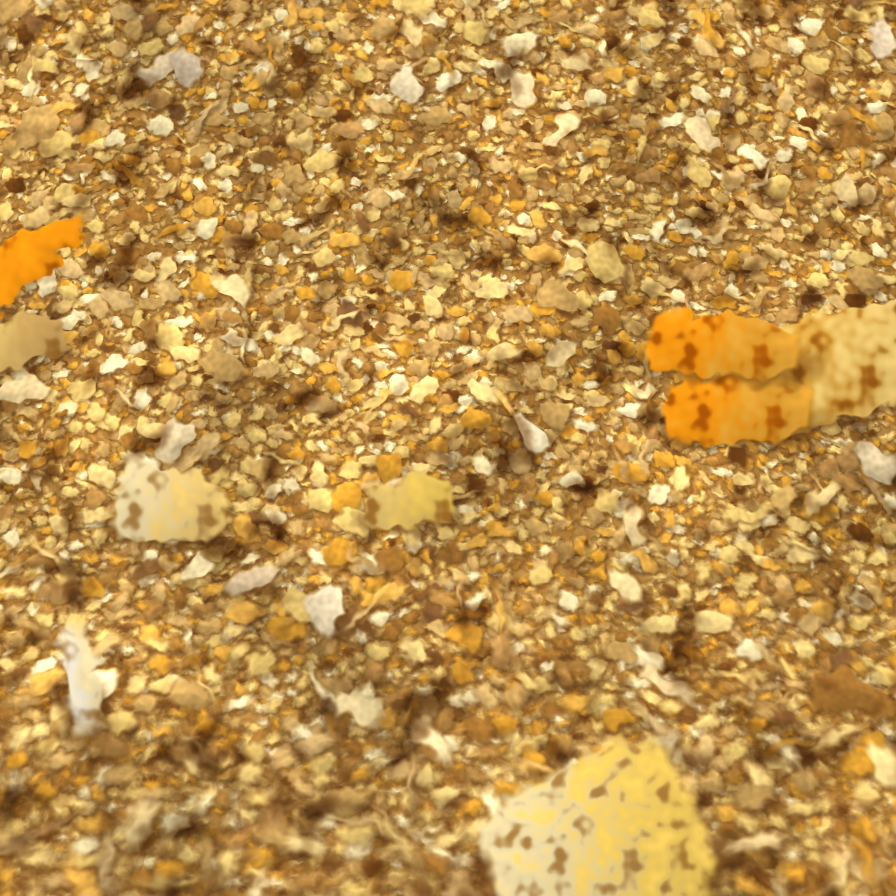
Write a three.js fragment shader that draws this texture.

```glsl
varying vec2 vUv;

const float TAU = 6.28319;
const vec3 UMBER = vec3(0.41, 0.24, 0.09);
const vec3 OCHRE = vec3(0.64, 0.44, 0.19);
const vec3 TAN = vec3(0.76, 0.60, 0.34);
const vec3 AMBER = vec3(0.84, 0.60, 0.20);
const vec3 STRAW = vec3(0.88, 0.74, 0.42);
const vec3 CREAM = vec3(0.92, 0.84, 0.63);
const vec3 CHALK = vec3(0.95, 0.91, 0.82);
const vec3 ORANGE = vec3(0.96, 0.59, 0.08);
const vec3 LEMON = vec3(0.91, 0.76, 0.35);

float hash(vec2 p) {
  vec3 q = fract(p.xyx * vec3(0.1031, 0.1030, 0.0973));
  q += dot(q, q.yzx + 33.33);
  return fract((q.x + q.y) * q.z);
}

vec2 hash2(vec2 p) {
  return vec2(hash(p), hash(p + 71.7));
}

float corner(vec2 cell, vec2 offset) {
  float a = TAU * hash(cell);
  return dot(vec2(cos(a), sin(a)), offset);
}

float gradientNoise(vec2 p) {
  vec2 i = floor(p), f = fract(p);
  vec2 u = f * f * (3.0 - 2.0 * f), e = vec2(1.0, 0.0);
  float low = mix(corner(i, f), corner(i + e, f - e), u.x);
  float high = mix(corner(i + e.yx, f - e.yx), corner(i + 1.0, f - 1.0), u.x);
  return mix(low, high, u.y);
}

vec2 noise2(vec2 p) {
  return vec2(gradientNoise(p), gradientNoise(p + 43.3));
}

vec2 rotate(vec2 p, float a) {
  float c = cos(a), s = sin(a);
  return vec2(c * p.x + s * p.y, c * p.y - s * p.x);
}

// Box with cut corners, as a signed distance
float crumb(vec2 p, vec2 halfSize) {
  vec2 e = abs(p / halfSize);
  float edge = max(max(e.x, e.y), 0.68 * (e.x + e.y));
  return (edge - 1.0) * min(halfSize.x, halfSize.y);
}

vec3 grainColor(float pick) {
  vec3 c = mix(UMBER, OCHRE, step(0.05, pick));
  c = mix(c, TAN, step(0.19, pick));
  c = mix(c, AMBER, step(0.45, pick));
  c = mix(c, STRAW, step(0.61, pick));
  return mix(c, CREAM, step(0.88, pick));
}

// Scattered grains; nearer rows cover farther ones
vec3 grainLayer(vec3 col, vec2 p, float scale, float density, float slim, float pale, float soft) {
  vec2 g = p * scale + scale * 1.7;
  g += 0.28 * noise2(g * 1.9) + 0.10 * noise2(g * 4.3);
  vec2 cell = floor(g);
  float blur = clamp(soft * scale, 0.02, 0.4);
  for (int j = 1; j >= -1; j--) {
    for (int i = -1; i <= 1; i++) {
      vec2 id = cell + vec2(float(i), float(j));
      if (hash(id + 5.3) > density) continue;
      vec2 d = g - id - hash2(id + 11.1);
      vec2 traits = hash2(id + 29.9);
      float turn = TAU * hash(id + 53.7);
      float size = mix(0.30, 0.62, traits.x);
      vec2 halfSize = size * vec2(1.0, mix(0.9, 0.4, traits.y) * slim);
      vec2 local = rotate(d * vec2(0.9, 1.15), turn);
      local.x += 0.5 * (traits.x - 0.5) * local.y;
      float dist = crumb(local, halfSize);
      vec2 shift = rotate(vec2(-0.07, 0.12), turn);
      float shade = 1.0 - smoothstep(-0.08, 0.10 + blur, crumb(local + shift, halfSize));
      col = mix(col, UMBER * 0.85, 0.42 * shade);
      vec3 body = grainColor(hash(id + 87.1));
      body = mix(body, mix(STRAW, CHALK, traits.x), pale * step(0.3, traits.y));
      float facet = smoothstep(-0.10, 0.10, local.y + 0.4 * local.x) - 0.5;
      float light = 1.0 + 0.14 * traits.y + 0.26 * d.y + 0.08 * facet;
      col = mix(col, body * light, 1.0 - smoothstep(-blur, blur, dist));
    }
  }
  return col;
}

// One large rough fragment, fading from its left to its right colour
vec3 chunk(vec3 col, vec2 p, vec2 halfSize, float angle, float taper, vec3 left, vec3 right, float soft) {
  vec2 d = rotate(p, angle) + 0.014 * noise2(p * 34.0 + left.yx * 90.0) + 0.008 * noise2(p * 80.0);
  vec2 e = d / halfSize;
  e.y /= max(0.1, 1.0 - taper * e.x);
  float dist = (pow(dot(e * e, e * e), 0.25) - 1.0) * min(halfSize.x, halfSize.y);
  float below = smoothstep(0.01, -0.03, p.y);
  col = mix(col, UMBER * 0.8, 0.5 * below * (1.0 - smoothstep(0.0, 0.016, dist)));
  float mottle = gradientNoise(p * 38.0) + 0.7 * gradientNoise(p * 85.0 + 9.0);
  vec3 body = mix(left, right, smoothstep(-0.8, 0.8, e.x + 1.3 * mottle));
  body = mix(body, body * vec3(0.78, 0.64, 0.45), smoothstep(0.1, 0.65, -mottle));
  body *= 1.02 + 0.14 * mottle + 0.07 * e.y;
  return mix(col, body, 1.0 - smoothstep(-soft, soft, dist));
}

void main() {
  vec2 uv = vUv;
  // Receding ground and depth of field
  float recede = 1.0 + 0.5 * uv.y;
  vec2 ground = vec2((uv.x - 0.5) * recede, uv.y + 0.25 * uv.y * uv.y);
  float defocus = uv.y - 0.68;
  float soft = 0.0022 + 0.011 * defocus * defocus;

  // Fine meal, then coarser grains, splinters and pale flakes
  vec3 col = mix(OCHRE, TAN, 0.35 + 0.6 * gradientNoise(ground * 60.0));
  for (int k = 0; k < 4; k++) {
    float level = float(k);
    col = grainLayer(col, ground, 80.0 * pow(0.7, level), 0.92 - 0.20 * level, 1.0, 0.06 * level, soft);
  }
  col = grainLayer(col, ground, 20.0, 0.20, 0.25, 0.3, soft);
  col = grainLayer(col, ground, 17.0, 0.12, 0.9, 0.7, soft);

  // Surface grit, dark pockets and broad patches
  float grit = gradientNoise(ground * 130.0) + 0.6 * gradientNoise(ground * 65.0);
  col *= 1.0 + 0.15 * grit * (1.0 - 0.5 * smoothstep(0.1, 0.7, abs(defocus)));
  float pocket = gradientNoise(ground * 15.0) + 0.8 * gradientNoise(ground * 34.0 + 7.0);
  col = mix(col, col * vec3(0.62, 0.52, 0.42), smoothstep(0.12, 0.75, pocket));
  col *= 1.03 + 0.26 * gradientNoise(ground * 5.0) - 0.12 * pocket;

  // Large fragments
  col = chunk(col, uv - vec2(0.93, 0.590), vec2(0.120, 0.058), 0.25, 0.0, AMBER, STRAW, soft);
  col = chunk(col, uv - vec2(0.825, 0.545), vec2(0.080, 0.040), 0.05, 0.0, ORANGE, AMBER, soft);
  col = chunk(col, uv - vec2(0.81, 0.613), vec2(0.085, 0.034), -0.1, 0.1, ORANGE, AMBER, soft);
  col = chunk(col, uv - vec2(0.02, 0.705), vec2(0.090, 0.027), 0.6, 0.5, ORANGE, ORANGE, soft);
  col = chunk(col, uv - vec2(0.02, 0.62), vec2(0.050, 0.028), 0.2, 0.1, STRAW, TAN, soft);
  col = chunk(col, uv - vec2(0.19, 0.435), vec2(0.062, 0.040), -0.1, 0.2, CREAM, STRAW, soft);
  col = chunk(col, uv - vec2(0.455, 0.44), vec2(0.047, 0.028), 0.1, -0.2, STRAW, LEMON * 0.95, soft);
  col = chunk(col, uv - vec2(0.09, 0.245), vec2(0.018, 0.056), 0.15, 0.0, CHALK, CREAM, soft);
  col = chunk(col, uv - vec2(0.665, 0.05), vec2(0.120, 0.100), 0.3, -0.15, CREAM, LEMON, soft * 1.4);

  gl_FragColor = vec4(clamp(col, 0.0, 1.0), 1.0);
}
```
